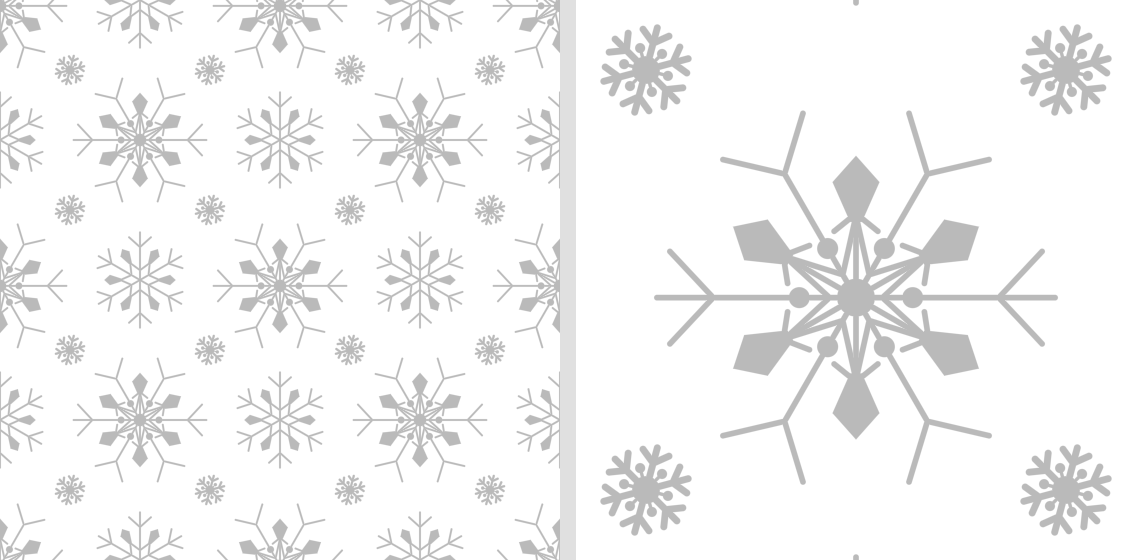
Left: the whole. Right: its middle third, enlarged.
Reproduce this pattern procedurally as a WebGL 2 fragment shader.

```glsl
#version 300 es
precision highp float;
// Seamless grey snowflakes in three sizes, staggered on white.

uniform vec2 u_resolution;
out vec4 fragColor;

// One unit is half a repeat, so the pattern repeats every 2 units.
const float REPEATS = 2.0;
const float PERIOD = 2.0;
const vec3 PAPER = vec3(1.0);
const vec3 SILVER = vec3(0.73);
const float LINE = 0.0068;         // half width of thin strokes
const float TINY_LINE = 0.0082;    // half width of strokes on tiny flakes
const float LARGE_DROP = 0.042;    // downward shift of every second large flake
const float TINY_TURN = 0.2618;    // rotation of tiny flakes
const float SECTOR = 1.0471976;    // sixfold symmetry
const float HALF_SECTOR = 0.5 * SECTOR;

// Offset from the nearest copy of a centre on a square lattice.
vec2 wrapAround(vec2 p, vec2 centre, float period) {
    return mod(p - centre + 0.5 * period, period) - 0.5 * period;
}

// Folds six mirrored sectors onto one, with its axis along +x.
vec2 foldSix(vec2 p, float turn) {
    float angle = atan(p.y, p.x + 1e-6) - turn;
    angle = mod(angle + HALF_SECTOR, SECTOR) - HALF_SECTOR;
    return length(p) * vec2(cos(angle), abs(sin(angle)));
}

float segment(vec2 p, vec2 a, vec2 b) {
    vec2 pa = p - a, ba = b - a;
    return length(pa - ba * clamp(dot(pa, ba) / dot(ba, ba), 0.0, 1.0));
}

// Kite on the +x axis with a narrow, cut-off base.
float kite(vec2 p, float base, float shoulder, float tip, float halfWidth) {
    float neck = 0.25 * halfWidth;
    float outer = dot(p - vec2(tip, 0.0), normalize(vec2(halfWidth, tip - shoulder)));
    float inner = dot(p - vec2(base, neck), normalize(vec2(neck - halfWidth, shoulder - base)));
    return max(max(outer, inner), base - p.x);
}

// Zigzag ring: inner corners on the arms, points between them.
float starOutline(vec2 arm, float inner, float point) {
    return segment(arm, vec2(inner, 0.0), point * vec2(cos(HALF_SECTOR), sin(HALF_SECTOR)));
}

float largeFlake(vec2 p) {
    vec2 arm = foldSix(p, 0.0);
    vec2 gap = foldSix(p, HALF_SECTOR);
    // Only the horizontal arms carry a middle prong.
    float reach = abs(p.y) < abs(p.x) * tan(HALF_SECTOR) ? 0.474 : 0.34;
    float strokes = segment(arm, vec2(0.0), vec2(reach, 0.0));
    strokes = min(strokes, segment(arm, vec2(0.34, 0.0), vec2(0.443, 0.11)));
    strokes = min(strokes, starOutline(arm, 0.063, 0.195));
    strokes = min(strokes, segment(gap, vec2(0.0), vec2(0.2, 0.0)));
    strokes = min(strokes, segment(gap, vec2(0.2, 0.0), vec2(0.158, 0.052)));
    // Hub, beads and kites.
    float solids = min(length(p) - 0.045, length(arm - vec2(0.135, 0.0)) - 0.025);
    solids = min(solids, kite(gap, 0.18, 0.275, 0.338, 0.056));
    return min(strokes - LINE, solids);
}

float mediumFlake(vec2 p) {
    vec2 arm = foldSix(p, HALF_SECTOR);
    vec2 gap = foldSix(p, 0.0);
    float strokes = segment(arm, vec2(0.0), vec2(0.34, 0.0));
    strokes = min(strokes, segment(arm, vec2(0.235, 0.0), vec2(0.305, 0.078)));
    strokes = min(strokes, starOutline(arm, 0.07, 0.14));
    return min(strokes - LINE, kite(gap, 0.13, 0.215, 0.255, 0.037));
}

float tinyFlake(vec2 p) {
    vec2 arm = foldSix(p, TINY_TURN);
    vec2 gap = foldSix(p, TINY_TURN + HALF_SECTOR);
    float strokes = segment(arm, vec2(0.0), vec2(0.104, 0.0));
    strokes = min(strokes, segment(arm, vec2(0.066, 0.0), vec2(0.092, 0.032)));
    float solids = min(length(p) - 0.033, length(gap - vec2(0.054, 0.0)) - 0.012);
    solids = min(solids, segment(gap, vec2(0.0), vec2(0.054, 0.0)) - 0.5 * TINY_LINE);
    return min(strokes - TINY_LINE, solids);
}

void main() {
    float span = REPEATS * PERIOD;
    vec2 p = gl_FragCoord.xy / u_resolution * span;
    float pixel = span / min(u_resolution.x, u_resolution.y);

    // Large and medium flakes alternate; tiny ones sit between them.
    float d = tinyFlake(wrapAround(p, vec2(0.5), 1.0));
    for (int i = 0; i < 2; i++) {
        float k = float(i);
        vec2 largeCentre = vec2(k, k - LARGE_DROP * (1.0 - k));
        d = min(d, largeFlake(wrapAround(p, largeCentre, PERIOD)));
        d = min(d, mediumFlake(wrapAround(p, vec2(k, 1.0 - k), PERIOD)));
    }

    float ink = 1.0 - smoothstep(-0.75 * pixel, 0.75 * pixel, d);
    fragColor = vec4(mix(PAPER, SILVER, ink), 1.0);
}
```
